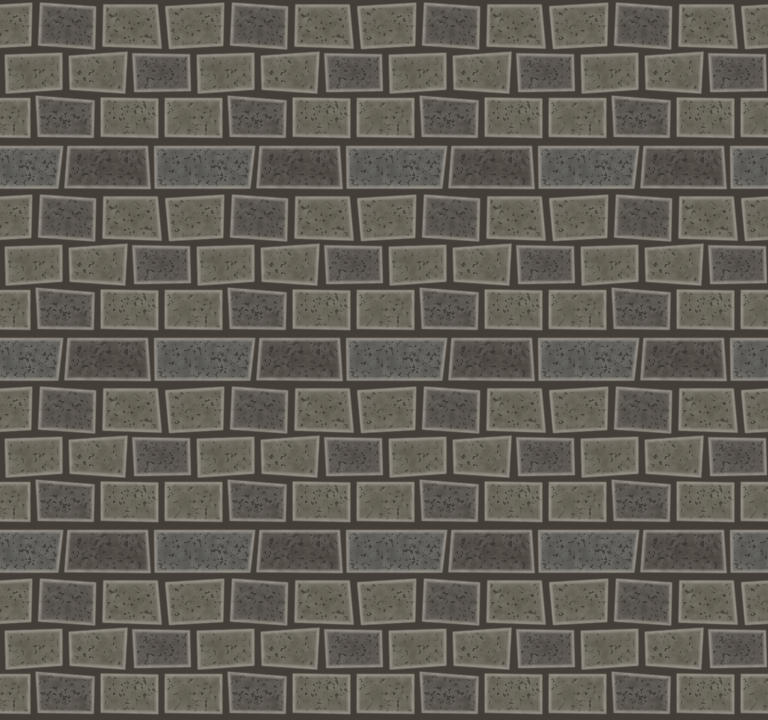
Reproduce this texture procedurally as a Shadertoy shader.

```glsl
// A wall of pale-rimmed, pitted stone blocks: three courses of small blocks, then one of long ones.
// Each block is a box with slanted sides, measured by a distance function in a wrapping tile;
// gradient noise, seeded per block, gives the pits and mottling.

const float TILES_ACROSS = 4.0;
const float TILE = 192.0;          // design units along one tile side
const float CORNER = 1.2;
const float EDGE_SOFT = 0.6;
const float RIM_DEPTH = 1.3;       // where the pale rim peaks, inside the edge
const float RIM_WIDTH = 2.3;
const float RIM_STRENGTH = 0.88;
const float GLOW_WIDTH = 5.0;
const float PIT_STRENGTH = 0.62;
const float MOTTLE = 0.06;
const float LONG_DIFFERENCE = 3.75; // half-width change between the two long blocks

const vec3 MORTAR = vec3(0.262, 0.246, 0.220);
const vec3 RIM = vec3(0.585, 0.567, 0.530);
const vec3 PIT = vec3(0.185, 0.172, 0.155);
const vec3 STONES[4] = vec3[4](
    vec3(0.415, 0.400, 0.355),     // olive
    vec3(0.352, 0.333, 0.312),     // dark
    vec3(0.325, 0.303, 0.280),     // brown
    vec3(0.372, 0.370, 0.358));    // blue-grey

// Each course: centre y (downward), half height, first centre x, half width
const vec4 COURSES[4] = vec4[4](
    vec4(26.0, 21.8, 67.3, 28.6),
    vec4(72.7, 19.2, 33.8, 28.8),
    vec4(117.7, 19.9, 65.5, 29.0),
    vec4(167.3, 21.6, 107.6, 45.7));

// Slant of the left, right, top and bottom sides of each block
const vec4 SLANTS[11] = vec4[11](
    vec4(-1.0, -0.5, 2.0, 2.0), vec4(-0.5, 2.0, 0.0, 1.0), vec4(2.0, -0.5, -1.7, -1.6),
    vec4(0.5, 0.0, -1.0, -2.0), vec4(0.5, -1.0, -2.0, 2.0), vec4(1.0, 0.5, 0.5, -0.5),
    vec4(1.0, -0.5, 2.3, 0.5), vec4(0.0, 0.0, 0.5, 0.7), vec4(0.0, 0.0, 0.0, 0.5),
    vec4(-1.6, 1.4, 0.0, 0.4), vec4(0.3, -2.5, 0.0, 0.0));

const int KINDS[11] = int[11](1, 0, 0, 0, 0, 1, 1, 0, 0, 2, 3);

vec2 hashGradient(vec2 p) {
    vec3 h = fract(p.xyx * vec3(0.1031, 0.1030, 0.0973));
    h += dot(h, h.yzx + 33.33);
    return 2.0 * fract((h.xx + h.yz) * h.zy) - 1.0;
}

float gradientNoise(vec2 p) {
    vec2 i = floor(p), f = p - i;
    vec2 u = f * f * f * (f * (f * 6.0 - 15.0) + 10.0);
    vec2 e = vec2(1.0, 0.0);
    float a = dot(hashGradient(i), f);
    float b = dot(hashGradient(i + e), f - e);
    float c = dot(hashGradient(i + e.yx), f - e.yx);
    float d = dot(hashGradient(i + 1.0), f - 1.0);
    return mix(mix(a, b, u.x), mix(c, d, u.x), u.y);
}

// Signed distance to a box whose four sides lean by slant
float blockDistance(vec2 p, vec2 halfSize, vec4 slant) {
    vec2 s = p / halfSize;
    vec2 low = -halfSize + slant.xz * s.yx;
    vec2 high = halfSize + slant.yw * s.yx;
    vec2 q = max(low - p, p - high) + CORNER;
    return length(max(q, 0.0)) + min(max(q.x, q.y), 0.0) - CORNER;
}

vec3 stoneFace(vec2 p, int id) {
    int kind = KINDS[id];
    vec2 seed = p + 137.0 * float(id + 1);
    float patches = gradientNoise(seed * 0.06);
    float grain = gradientNoise(seed * 0.23)
                + 0.7 * gradientNoise(seed * 0.41 + 51.0) + 0.3 * patches;
    float threshold = kind == 0 ? 0.16 : 0.09;
    float pits = smoothstep(threshold, threshold + 0.34, grain);
    vec3 face = STONES[kind] + MOTTLE * (patches + gradientNoise(seed * 0.15 + 19.0));
    return mix(face, PIT, PIT_STRENGTH * pits);
}

void mainImage(out vec4 fragColor, in vec2 fragCoord) {
    float unitsPerPixel = TILE * TILES_ACROSS / iResolution.x;
    vec2 p = vec2(fragCoord.x, iResolution.y - fragCoord.y) * unitsPerPixel;

    // Find the nearest block, wrapping offsets around the tile
    float nearest = TILE;
    vec2 local = vec2(0.0);
    int id = 0;
    for (int row = 0; row < 4; row++) {
        int count = row == 3 ? 2 : 3;
        vec4 course = COURSES[row];
        for (int i = 0; i < count; i++) {
            vec2 centre = vec2(course.z + TILE * float(i) / float(count), course.x);
            vec2 offset = mod(p - centre + 0.5 * TILE, TILE) - 0.5 * TILE;
            vec2 halfSize = course.wy;
            if (row == 3) halfSize.x += LONG_DIFFERENCE * float(2 * i - 1);
            float d = blockDistance(offset, halfSize, SLANTS[row * 3 + i]);
            if (d < nearest) {
                nearest = d;
                local = offset;
                id = row * 3 + i;
            }
        }
    }

    // Pale worn rim over the pitted face, set into mortar
    float rimOffset = (-nearest - RIM_DEPTH) / RIM_WIDTH;
    float rim = RIM_STRENGTH * exp(-rimOffset * rimOffset);
    rim = max(rim, 0.3 * exp(min(nearest, 0.0) / GLOW_WIDTH));
    rim *= 1.0 + 0.25 * gradientNoise(local * 0.12 + 71.0 * float(id));
    vec3 block = mix(stoneFace(local, id), RIM, clamp(rim, 0.0, 1.0));
    float soft = EDGE_SOFT + 0.5 * unitsPerPixel;
    fragColor = vec4(mix(block, MORTAR, smoothstep(-soft, soft, nearest)), 1.0);
}
```
